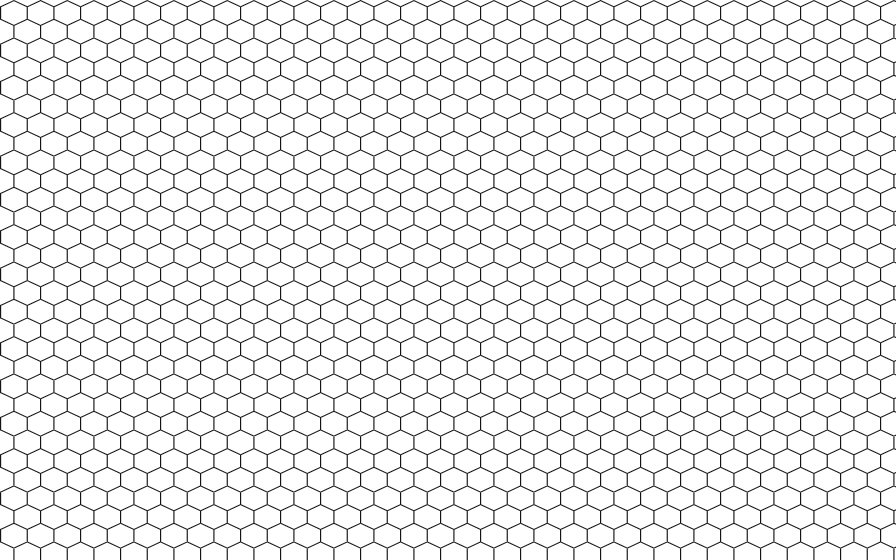
This pattern is drawn by a WebGL 2 fragment shader. Its source:

```glsl
#version 300 es
precision highp float;
// A grid of thin, slightly flattened hexagons in near-black ink on white paper.
// Each row is bounded by two zigzags in opposite phase, joined by upright walls;
// every line is box-filtered so that it keeps its weight at any size.

uniform vec2 u_resolution;
out vec4 outColor;

// Lengths are fractions of the canvas height.
const float COLUMNS = 21.0;                       // cells per canvas height, across
const float ROWS = 30.0;                          // rows of cells, down
const float ZIGZAG_SHARE = 1.0 / 3.0;             // zigzag height within a row
const float LINE_WIDTH = 1.0 / 480.0;
const vec2 GRID_OFFSET = vec2(0.5 / 480.0);       // shift from the top left
const vec3 PAPER = vec3(1.0);
const vec3 INK = vec3(0.08);

// Share of a pixel covered by a line whose centre is at the given distance.
float lineCoverage(float dist, float width, float pixel) {
    float overlap = 0.5 * (width + pixel) - abs(dist);
    return clamp(overlap, 0.0, min(width, pixel)) / pixel;
}

float hexGrid(vec2 p, float pixel) {
    vec2 cell = vec2(1.0 / COLUMNS, 1.0 / ROWS);
    float zigzag = cell.y * ZIGZAG_SHARE;

    // Odd rows are shifted by half a cell.
    float row = floor(p.y / cell.y);
    float y = p.y - row * cell.y;
    float column = p.x / cell.x + 0.5 * mod(row, 2.0);

    // 0 on an upright wall, 1 halfway between two walls.
    float t = 2.0 * abs(fract(column + 0.5) - 0.5);

    // Slanted sides above and below, measured across the line.
    float slant = 0.5 * cell.x / length(vec2(0.5 * cell.x, zigzag));
    float upper = (y - zigzag * (1.0 - t)) * slant;
    float lower = (y - cell.y - zigzag * t) * slant;
    float sides = lineCoverage(min(abs(upper), abs(lower)), LINE_WIDTH * slant, pixel);

    // Upright wall, starting where the upper sides meet.
    float wall = lineCoverage(0.5 * t * cell.x, LINE_WIDTH, pixel);
    wall *= clamp((y - zigzag) / pixel + 0.5, 0.0, 1.0);

    return max(sides, wall);
}

void main() {
    float pixel = 1.0 / u_resolution.y;
    vec2 fromTop = vec2(gl_FragCoord.x, u_resolution.y - gl_FragCoord.y) * pixel;
    float ink = hexGrid(fromTop - GRID_OFFSET, pixel);
    outColor = vec4(mix(PAPER, INK, ink), 1.0);
}
```
